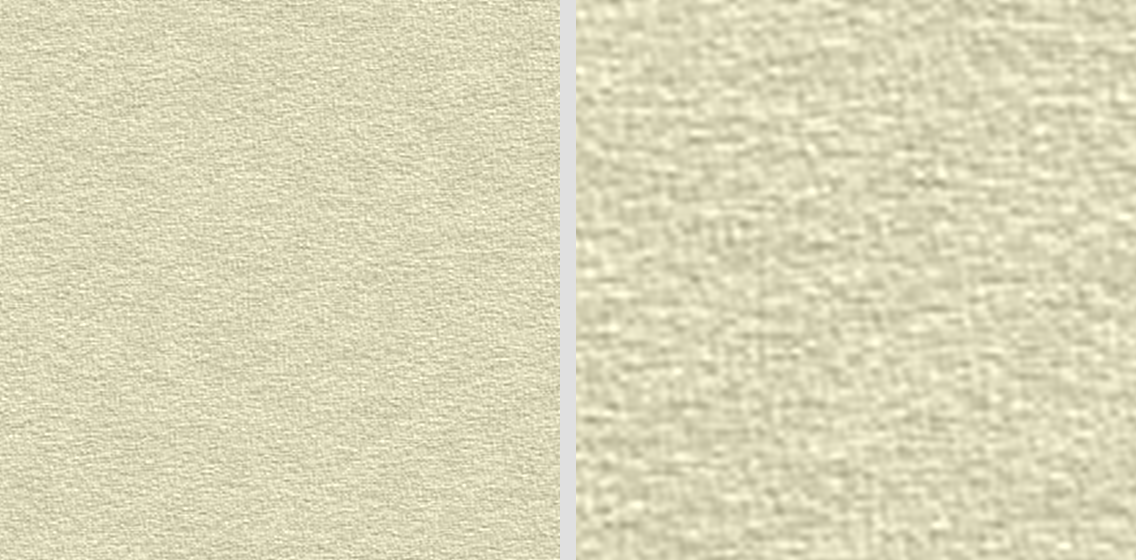
Left, the full canvas; right, a detail of the centre.
Write a Shadertoy shader that draws this texture.

```glsl
float hash(vec2 cell, uint seed) {
    uvec2 q = uvec2(ivec2(cell) + 4096);
    uint h = q.x * 1597u ^ q.y * 51749u ^ seed * 7919u;
    h = (h ^ (h >> 15)) * 73471u;
    h = (h ^ (h >> 13)) * 60493u;
    h ^= h >> 16;
    return float(h & 65535u) / 65535.0;
}

// Smooth value noise centred on zero
float noise(vec2 p, uint seed) {
    vec2 cell = floor(p);
    vec2 f = fract(p);
    f = f * f * (3.0 - 2.0 * f);
    float low = mix(hash(cell, seed), hash(cell + vec2(1, 0), seed), f.x);
    float high = mix(hash(cell + vec2(0, 1), seed), hash(cell + vec2(1, 1), seed), f.x);
    return mix(low, high, f.y) - 0.5;
}

// Light edge beside a dark edge, so broad variation cancels out
float emboss(vec2 p, vec2 offset, uint seed) {
    return noise(p, seed) - noise(p + offset, seed);
}

void mainImage(out vec4 fragColor, in vec2 fragCoord) {
    vec2 uv = fragCoord / iResolution.xy;

    // Slightly wavering horizontal threads
    float waver = noise(uv * vec2(30, 45), 1u);
    float thread = sin(6.2832 * (uv.y * 138.0 + 1.2 * waver));
    float threadStrength = 0.018 + 0.025 * noise(uv * vec2(40, 60), 2u);

    // Long weft slubs, short warp strands and fine grain
    float weft = emboss(uv * vec2(82, 190) + vec2(0, waver), vec2(0, 1), 3u);
    float warp = emboss(uv * vec2(205, 90), vec2(1, 0), 4u);
    float grain = emboss(uv * vec2(215, 240), vec2(0.4, 1), 5u);
    float blotch = noise(uv * vec2(26, 50), 6u);

    float relief = thread * threadStrength + 0.112 * weft + 0.06 * warp
                 + 0.122 * grain + 0.045 * blotch;

    vec3 linen = vec3(0.857, 0.842, 0.722);
    fragColor = vec4(clamp(linen + relief, 0.0, 1.0), 1.0);
}
```
